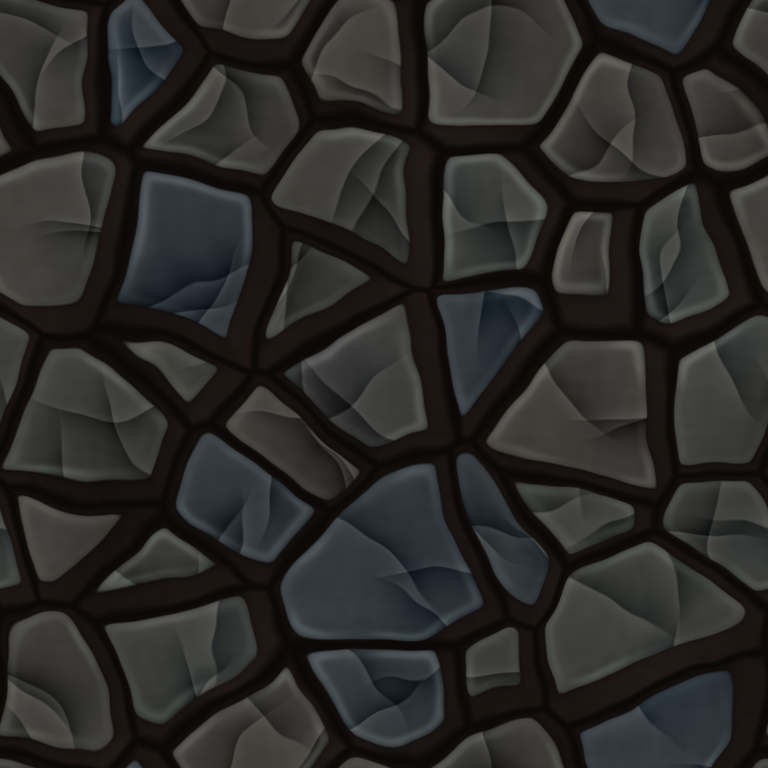
Reproduce this texture procedurally as a WebGL 2 fragment shader.

```glsl
#version 300 es
precision highp float;
uniform vec2 u_resolution;
out vec4 fragColor;

const vec2 GRID = vec2(7.0, 5.0);
const vec2 LIGHT = vec2(-0.6, 0.8);

vec3 hash3(vec2 p) {
  vec3 q = fract(vec3(p.xyx) * vec3(0.1031, 0.1030, 0.0973) + 0.137);
  q += dot(q, q.yxz + 33.33);
  return fract((q.xxy + q.yzz) * q.zyx);
}

// Value noise that wraps after a whole number of cells
float wrapNoise(vec2 uv, vec2 period, float seed) {
  vec2 p = uv * period, i = floor(p), f = fract(p);
  f = f * f * (3.0 - 2.0 * f);
  float a = hash3(mod(i, period) + seed).x;
  float b = hash3(mod(i + vec2(1, 0), period) + seed).x;
  float c = hash3(mod(i + vec2(0, 1), period) + seed).x;
  float d = hash3(mod(i + vec2(1, 1), period) + seed).x;
  return mix(mix(a, b, f.x), mix(c, d, f.x), f.y);
}

vec2 warp(vec2 uv, float count, float seed) {
  return vec2(wrapNoise(uv, vec2(count), seed), wrapNoise(uv, vec2(count), seed + 19.0)) - 0.5;
}

// Site position in xy, size weight in z
vec3 stoneSite(vec2 cell) {
  vec3 h = hash3(mod(cell, GRID) + 5.0);
  return vec3((cell + 0.5 + (h.xy - 0.5) * 0.82) / GRID, 0.016 * h.z * h.z);
}

float powerDistance(vec2 p, vec3 site) {
  vec2 d = p - site.xy;
  return dot(d, d) - site.z;
}

// Curved break in the rock: x is ridge light minus shadow, y is the lower side
vec2 crease(vec2 q, vec3 rnd, float wobble) {
  float angle = rnd.x * 6.2832;
  vec2 across = vec2(cos(angle), sin(angle));
  float along = dot(q, vec2(-across.y, across.x));
  float s = dot(q, across) - (rnd.y - 0.5) * 0.11;
  s += (rnd.z - 0.5) * 7.0 * along * along + wobble;
  float side = smoothstep(-0.002, 0.002, s);
  float fade = smoothstep(-0.05, 0.04, along + (rnd.z - 0.3) * 0.08);
  float shadow = side * exp(-max(s, 0.0) / 0.02);
  float ridge = (1.0 - side) * exp(min(s, 0.0) / 0.009);
  return vec2(0.055 * ridge - 0.085 * shadow, side * exp(-max(s, 0.0) / 0.09)) * fade;
}

void main() {
  vec2 uv = gl_FragCoord.xy / u_resolution;
  vec2 p = uv + 0.028 * warp(uv, 9.0, 3.0) + 0.007 * warp(uv, 28.0, 41.0);
  vec2 base = floor(p * GRID);

  // Owning stone
  vec2 cell = base;
  float nearest = 1e5;
  for (int y = -2; y <= 2; y++)
  for (int x = -2; x <= 2; x++) {
    vec2 c = base + vec2(x, y);
    float d = powerDistance(p, stoneSite(c));
    if (d < nearest) { nearest = d; cell = c; }
  }
  vec3 site = stoneSite(cell);
  vec2 id = mod(cell, GRID);

  // Crevice distance, and a rounded top face inset by a different amount on each side
  float border = 1.0, total = 0.0;
  vec2 facing = vec2(0.0);
  for (int y = -2; y <= 2; y++)
  for (int x = -2; x <= 2; x++) {
    vec2 c = base + vec2(x, y);
    if (c == cell) continue;
    vec3 other = stoneSite(c);
    vec2 gap = other.xy - site.xy;
    vec2 normal = normalize(gap);
    float edge = (powerDistance(p, other) - nearest) / (2.0 * length(gap));
    float lowerRight = smoothstep(-0.5, 0.9, dot(normal, vec2(0.75, -0.66)));
    float inset = 0.007 + 0.036 * hash3(id * 3.0 + mod(c, GRID) * 7.0).y * (0.2 + 0.8 * lowerRight);
    float weight = exp(-280.0 * (edge - inset));
    border = min(border, edge);
    total += weight;
    facing += weight * normal;
  }
  float inside = -log(total) / 280.0;
  facing /= total;

  // Rock breaks
  vec2 local = p - site.xy;
  float wobble = 0.02 * (wrapNoise(uv, vec2(18.0), 7.0) - 0.5);
  float tone = 0.0, lowered = 0.0;
  for (int k = 0; k < 3; k++) {
    vec2 c = crease(local, hash3(id * 5.0 + float(k) * 17.0 + 2.0), wobble);
    tone += c.x;
    lowered = max(lowered, c.y);
  }

  // Stone face colour
  vec3 kind = hash3(id + 61.0);
  float mottle = wrapNoise(uv, vec2(7.0), 13.0);
  float brush = wrapNoise(uv, vec2(90.0, 34.0), 23.0) + wrapNoise(uv, vec2(38.0, 110.0), 29.0) - 1.0;
  vec3 stone = mix(vec3(0.262, 0.244, 0.226), vec3(0.246, 0.252, 0.236), kind.x);
  float blue = smoothstep(0.68, 0.85, kind.y) * 0.75 + 0.4 * lowered * mottle;
  stone = mix(stone, vec3(0.185, 0.215, 0.245), min(blue, 1.0));
  stone += tone - 0.022 * lowered + 0.035 * (mottle - 0.5) + 0.013 * brush;

  // Bevel and worn light rim
  float bevel = 1.0 - smoothstep(0.0, 0.032, inside);
  stone += 0.03 * bevel * dot(facing, LIGHT);
  float wear = smoothstep(0.25, 0.75, wrapNoise(uv, vec2(13.0), 37.0));
  float rimOffset = (inside - 0.007) / 0.0055;
  stone += vec3(0.100, 0.106, 0.100) * exp(-rimOffset * rimOffset) * (0.2 + 0.8 * wear);

  // Brown side walls falling into black crevices
  float wallLight = 0.5 + 0.5 * dot(facing, vec2(0.8, -0.6));
  vec3 wall = mix(vec3(0.082, 0.062, 0.053), vec3(0.142, 0.107, 0.096), wallLight * mottle);
  wall += 0.007 * brush;
  float creviceWidth = 0.008 + 0.008 * wear;
  wall = mix(vec3(0.045, 0.034, 0.030), wall, smoothstep(0.001, creviceWidth, border));
  wall *= 1.0 - 0.3 * exp(-max(-inside, 0.0) / 0.004);

  float soft = max(0.0018, 0.8 / u_resolution.y);
  vec3 color = mix(wall, stone, smoothstep(-soft, soft, inside));
  fragColor = vec4(clamp(color, 0.0, 1.0), 1.0);
}
```
